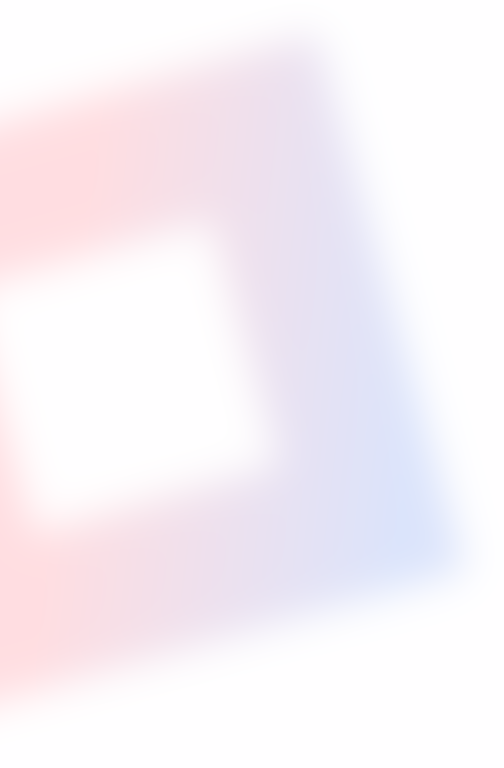
Give the GLSL for this background, as a Shadertoy shader.

```glsl
// Soft, tilted square frame fading from blush pink to pale blue on white.

// Lengths are fractions of the canvas height.
const vec2 FRAME_CENTER = vec2(0.160, 0.509);
const float FRAME_TILT = 0.273;      // radians, counterclockwise
const float OUTER_HALF = 0.363;
const float INNER_HALF = 0.165;
const float BLUR_SIGMA = 0.026;

const vec3 PAPER = vec3(1.0, 0.998, 1.0);
const vec3 BLUSH = vec3(1.0, 0.868, 0.882);
const vec3 PALE_BLUE = vec3(0.858, 0.892, 0.984);
const float BLUSH_STOP = 0.085;
const float BLUE_STOP = 0.545;
const float GRADIENT_SLANT = 0.12;

// Smooth approximation of the Gaussian cumulative distribution.
vec2 gaussianStep(vec2 x) {
    x = clamp(x, -4.0, 4.0);
    return 0.5 + 0.5 * tanh(0.798 * (x + 0.0447 * x * x * x));
}

// Coverage of a centered square after a Gaussian blur.
float blurredSquare(vec2 p, float halfSize) {
    vec2 coverage = gaussianStep((p + halfSize) / BLUR_SIGMA)
                  - gaussianStep((p - halfSize) / BLUR_SIGMA);
    return coverage.x * coverage.y;
}

vec2 rotate(vec2 p, float angle) {
    float c = cos(angle), s = sin(angle);
    return vec2(c * p.x + s * p.y, c * p.y - s * p.x);
}

void mainImage(out vec4 fragColor, in vec2 fragCoord) {
    vec2 uv = fragCoord / iResolution.y;
    vec2 offset = uv - FRAME_CENTER;

    // Frame: the blurred outer square minus its blurred opening
    vec2 p = rotate(offset, FRAME_TILT);
    float frame = blurredSquare(p, OUTER_HALF) - blurredSquare(p, INNER_HALF);

    // Tint: a slightly slanted horizontal gradient
    float along = uv.x - GRADIENT_SLANT * offset.y;
    float blend = clamp((along - BLUSH_STOP) / (BLUE_STOP - BLUSH_STOP), 0.0, 1.0);
    vec3 tint = mix(BLUSH, PALE_BLUE, blend);

    fragColor = vec4(mix(PAPER, tint, frame), 1.0);
}
```
